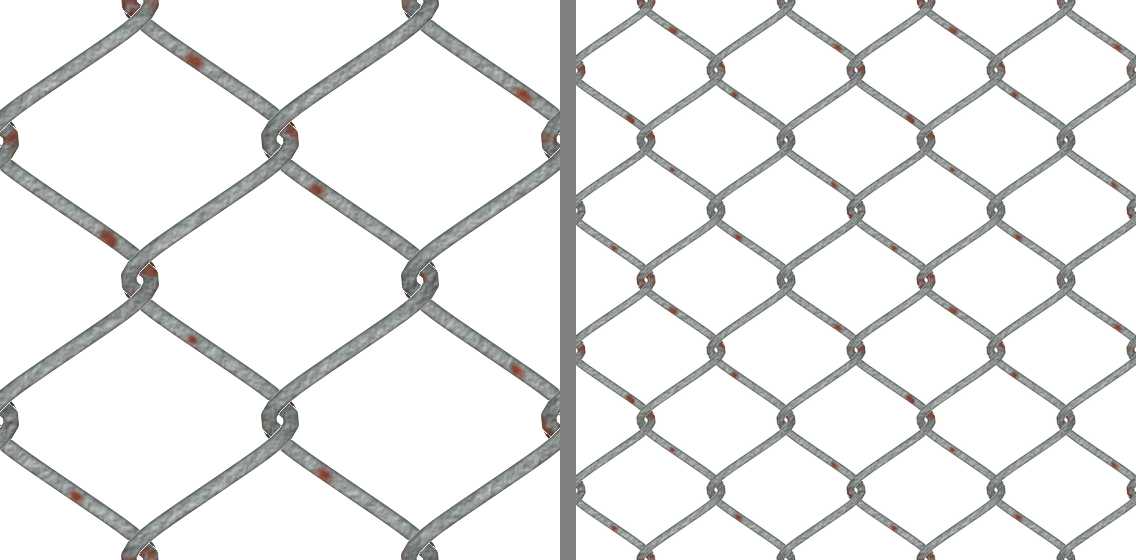
Left: one tile. Right: repeated 2 by 2.
Write a three.js fragment shader that draws this pattern.

```glsl
varying vec2 vUv;

const float REPEATS = 2.0;
const float HALF_WIDTH = 0.0272;
const float SOFT = 0.0022;
const int STEPS = 18;

float hash(vec2 p) {
  vec3 q = fract(vec3(p.xyx) * 0.1031);
  q += dot(q, q.yzx + 33.33);
  return fract((q.x + q.y) * q.z);
}

// Value noise that wraps after "period" cells
float noise(vec2 uv, float period) {
  vec2 p = uv * period;
  vec2 i = floor(p);
  vec2 f = fract(p);
  f = f * f * (3.0 - 2.0 * f);
  vec2 a = mod(i, period);
  vec2 b = mod(i + 1.0, period);
  return mix(mix(hash(a), hash(vec2(b.x, a.y)), f.x),
             mix(hash(vec2(a.x, b.y)), hash(b), f.x), f.y);
}

float roughness(vec2 uv) {
  return 0.5 * noise(uv, 72.0) + 0.32 * noise(uv, 144.0) + 0.18 * noise(uv, 256.0);
}

// Rising wire whose two ends curl back into hooks
vec2 wirePath(float y) {
  return vec2(1.47 * y - 77.0 * pow(abs(y), 5.0) * sign(y), y);
}

// Offset from the nearest point of the wire, and the height of that point
vec3 wireOffset(vec2 p, float reach) {
  vec3 nearest = vec3(1.0);
  vec2 a = wirePath(-reach);
  for (int i = 1; i <= STEPS; i++) {
    vec2 b = wirePath(reach * (2.0 * float(i) / float(STEPS) - 1.0));
    vec2 ab = b - a;
    float h = clamp(dot(p - a, ab) / dot(ab, ab), 0.0, 1.0);
    vec2 onWire = a + ab * h;
    vec2 offset = p - onWire;
    if (dot(offset, offset) < dot(nearest.xy, nearest.xy)) {
      nearest = vec3(offset, onWire.y);
    }
    a = b;
  }
  return nearest;
}

vec3 steel(vec2 across, float along, float grain, float relief) {
  float facing = sqrt(max(0.0, 1.0 - dot(across, across)));
  float lit = smoothstep(0.12, 1.0, facing - 0.12 * across.y);
  vec3 edge = mix(vec3(0.29, 0.26, 0.22), vec3(0.33, 0.37, 0.37),
                  smoothstep(-0.8, 0.6, across.y));
  vec3 body = mix(vec3(0.55, 0.58, 0.575), vec3(0.66, 0.68, 0.67), grain);
  body *= 1.0 - 0.24 * smoothstep(0.1, 0.26, abs(along));
  return mix(edge, body, lit) + relief * (0.3 + 0.7 * lit);
}

// Rust gathers at the hooks and in one small spot on some rear wires
float rustAmount(vec2 across, float along, vec2 id, float rear, vec2 uv) {
  float patches = 0.6 * noise(uv, 32.0) + 0.4 * noise(uv, 96.0);
  float hookStart = mix(0.205, 0.165, rear);
  float hook = smoothstep(hookStart, hookStart + 0.06, abs(along));
  float hookSeed = hash(id + step(0.0, along) * 7.0 + 11.0);
  hook *= smoothstep(0.62 - 0.25 * hookSeed, 0.82 - 0.25 * hookSeed, patches);
  float center = (hash(id + 3.0) - 0.5) * 0.22;
  vec2 away = vec2((along - center) / 0.028, across.y + 0.2);
  float spot = 1.0 - smoothstep(0.15, 1.0, length(away) + 0.7 * (patches - 0.5));
  spot *= rear * step(0.4, hash(id + 19.0));
  return clamp(0.7 * hook + 0.9 * spot, 0.0, 1.0);
}

void main() {
  vec2 p = vUv * REPEATS * 2.0;
  vec2 home = floor(p);
  vec3 wire = vec3(1.0);
  vec2 id = vec2(0.0);
  float rearWire = 0.0;
  float depth = 9.0;

  // Front wires rise to the right; rear wires fall behind them
  for (int j = -1; j <= 1; j++) {
    for (int i = -1; i <= 1; i++) {
      vec2 cell = home + vec2(float(i), float(j));
      float rear = 1.0 - mod(cell.x + cell.y, 2.0);
      vec2 mirror = vec2(1.0 - 2.0 * rear, 1.0);
      vec2 local = (p - cell - 0.5) * 0.5 * mirror;
      vec3 w = wireOffset(local, mix(0.302, 0.235, rear));
      float order = abs(w.z) + rear;
      if (length(w.xy) < HALF_WIDTH + SOFT && order < depth) {
        depth = order;
        wire = vec3(w.xy * mirror, w.z);
        id = mod(cell, REPEATS * 2.0);
        rearWire = rear;
      }
    }
  }

  vec2 across = wire.xy / HALF_WIDTH;
  float grain = roughness(vUv);
  float relief = 0.42 * (grain - roughness(vUv + vec2(-0.0025, 0.0035)));
  vec3 color = steel(across, wire.z, grain, relief);
  float rust = rustAmount(across, wire.z, id, rearWire, vUv);
  vec3 rustColor = mix(vec3(0.36, 0.17, 0.12), vec3(0.62, 0.27, 0.19), grain);
  color = mix(color, rustColor, rust);
  color *= 1.0 - 0.3 * rearWire * smoothstep(0.165, 0.205, abs(wire.z));

  float cover = 1.0 - smoothstep(HALF_WIDTH - SOFT, HALF_WIDTH + SOFT, length(wire.xy));
  gl_FragColor = vec4(mix(vec3(1.0), color, cover), 1.0);
}
```
